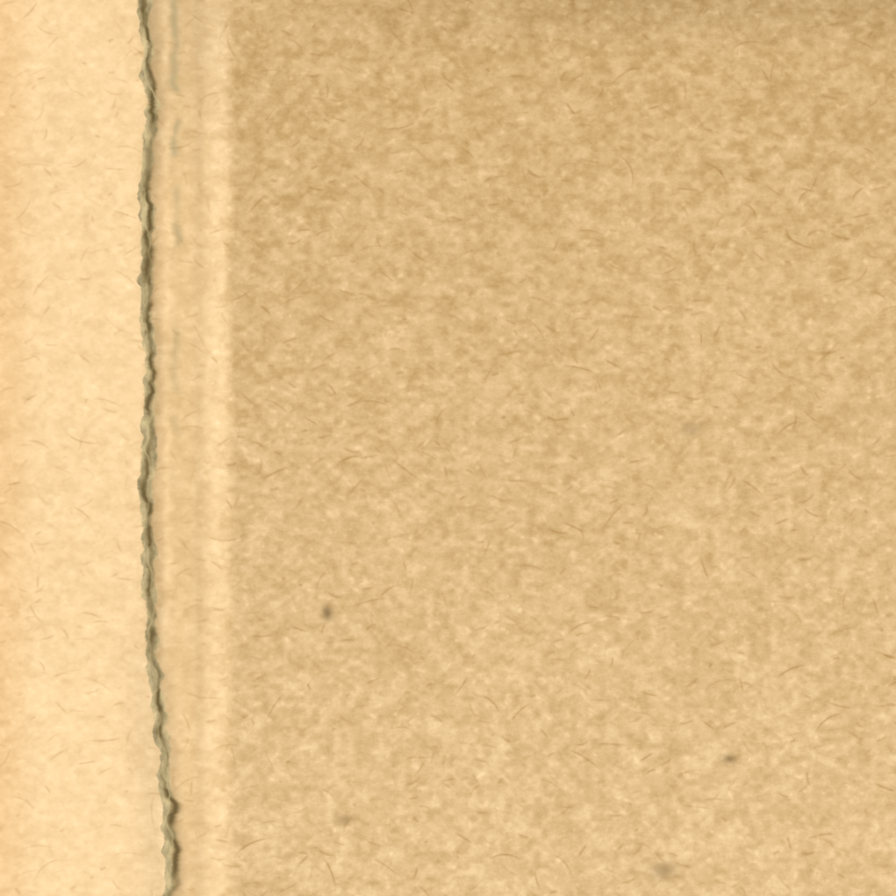
Give the GLSL for this texture, as a three.js fragment shader.

```glsl
// Tan fibrous cardboard with a torn vertical seam and a pale creased ridge on the left.
varying vec2 vUv;

const vec3 STRIP_COLOR = vec3(0.990, 0.850, 0.640);
const vec3 STRIP_EDGE = vec3(0.960, 0.800, 0.580);
const vec3 FOLD_COLOR = vec3(0.935, 0.790, 0.575);
const vec3 RIDGE_COLOR = vec3(0.990, 0.850, 0.640);
const vec3 BOARD_TOP = vec3(0.835, 0.693, 0.480);
const vec3 BOARD_BOTTOM = vec3(0.905, 0.768, 0.560);
const vec3 FIBRE_COLOR = vec3(0.660, 0.490, 0.270);
const vec3 TEAR_DARK = vec3(0.430, 0.360, 0.220);
const vec3 TEAR_PALE = vec3(0.820, 0.745, 0.550);
const vec3 SPECK_COLOR = vec3(0.500, 0.410, 0.270);
const float BOARD_START = 0.257;
const float RIDGE_X = 0.242;
const float CREASE_X = 0.196;

float hash(vec2 p) {
  vec3 q = fract(vec3(p.xyx) * 0.1031);
  q += dot(q, q.yzx + 33.33);
  return fract((q.x + q.y) * q.z);
}

float noise(vec2 p) {
  vec2 i = floor(p), f = fract(p);
  f = f * f * (3.0 - 2.0 * f);
  return mix(mix(hash(i), hash(i + vec2(1.0, 0.0)), f.x),
             mix(hash(i + vec2(0.0, 1.0)), hash(i + 1.0), f.x), f.y);
}

// Layered noise centred on zero
float fbm(vec2 p) {
  float sum = 0.0, amp = 0.53;
  for (int i = 0; i < 4; i++) {
    sum += amp * (noise(p) - 0.5);
    p = mat2(1.6, 1.2, -1.2, 1.6) * p + 7.3;
    amp *= 0.5;
  }
  return sum;
}

float band(float x, float center, float halfWidth) {
  float d = (x - center) / halfWidth;
  return exp(-d * d);
}

// Short curved hairs, one per grid cell, lying mostly sideways
float fibres(vec2 uv, float cells, float width, float seed) {
  vec2 p = uv * cells;
  float cover = 0.0;
  for (int k = 0; k < 9; k++) {
    vec2 id = floor(p) + vec2(mod(float(k), 3.0), floor(float(k) / 3.0)) - 1.0;
    vec2 key = id + seed;
    float angle = (hash(key + 31.0) + hash(key + 37.0) - 1.0) * 1.6;
    float c = cos(angle), s = sin(angle);
    vec2 q = mat2(c, -s, s, c) * (p - id - vec2(hash(key), hash(key + 17.0)));
    float halfLength = mix(0.15, 0.65, hash(key + 53.0));
    float bend = (hash(key + 71.0) - 0.5) * 1.3;
    float hair = band((q.y - bend * q.x * q.x) / cells, 0.0, width);
    hair *= 1.0 - smoothstep(halfLength * 0.3, halfLength, abs(q.x));
    cover = max(cover, hair * pow(hash(key + 89.0), 2.0));
  }
  return cover;
}

float speck(vec2 uv, vec2 center, vec2 radius) {
  vec2 d = (uv - center) / radius;
  return exp(-dot(d, d));
}

float tearPath(float y) {
  float sway = 0.003 * cos(6.2832 * (0.86 - y) / 0.28);
  float shift = 0.021 * smoothstep(0.30, 0.12, y);
  return 0.166 + sway + shift + 0.008 * fbm(vec2(3.0, y * 38.0));
}

void main() {
  vec2 uv = vUv;
  float x = uv.x, y = uv.y;
  float side = x - tearPath(y);

  // Broad areas: left strip, fold, ridge and main board
  vec3 board = mix(BOARD_BOTTOM, BOARD_TOP, y);
  board *= 1.0 - 0.06 * smoothstep(0.93, 1.0, y) * smoothstep(0.2, 0.8, x);
  vec3 strip = mix(STRIP_EDGE, STRIP_COLOR, smoothstep(0.0, 0.05, x));
  strip *= 1.0 - 0.05 * band(side, -0.018, 0.02) * smoothstep(0.5, 0.1, y);
  float wobble = 0.004 * (noise(vec2(9.0, y * 18.0)) - 0.5);
  vec3 fold = mix(FOLD_COLOR, RIDGE_COLOR, 0.85 * band(x, RIDGE_X + wobble, 0.014));
  fold *= 1.0 - 0.03 * band(x, 0.222, 0.006) - 0.05 * smoothstep(0.75, 1.0, y);
  vec3 color = mix(fold, board, smoothstep(-0.007, 0.008, x - BOARD_START - wobble));
  color = mix(strip, color, smoothstep(-0.002, 0.002, side));

  // Mottled pulp, fine grain, soft brown hairs and faint pale flecks
  float onBoard = mix(0.6, 1.0, smoothstep(0.22, 0.27, x));
  float pulp = fbm(uv * vec2(52.0, 66.0));
  float grain = fbm(uv * vec2(125.0, 150.0) + 40.0);
  color += onBoard * (pulp * vec3(0.10, 0.11, 0.12) + grain * vec3(0.16, 0.17, 0.18));
  color += 0.025 * fbm(uv * 7.0 + 11.0);
  float hairs = 0.36 * fibres(uv, 27.0, 0.0014, 5.0) + 0.34 * fibres(uv + 0.37, 46.0, 0.0016, 140.0);
  color = mix(color, FIBRE_COLOR, onBoard * hairs);
  color += 0.055 * onBoard * fibres(uv + 0.61, 75.0, 0.0022, 260.0);

  // Broken grey crease and pale scuffs beside the seam
  float creaseX = CREASE_X + 0.014 * fbm(vec2(21.0, y * 45.0));
  float creaseFade = smoothstep(0.35, 0.75, noise(vec2(x * 60.0, y * 42.0))) * smoothstep(0.3, 0.9, y);
  color = mix(color, TEAR_PALE * 0.85, 0.6 * creaseFade * band(x, creaseX, 0.005));
  color += 0.07 * band(x, creaseX - 0.010, 0.005) * noise(vec2(x * 90.0, y * 50.0));

  // Torn seam: ragged grey body, broken dark gap and loose pale strands
  float fray = fbm(uv * vec2(150.0, 85.0));
  float leftEdge = -0.007 + 0.010 * fbm(vec2(31.0, y * 80.0));
  float rightEdge = 0.006 + 0.014 * fbm(vec2(47.0, y * 60.0));
  float body = smoothstep(-0.0015, 0.0015, side - leftEdge) * smoothstep(0.002, -0.002, side - rightEdge);
  color *= 1.0 - 0.10 * band(side, 0.006, 0.010);
  color = mix(color, TEAR_PALE * (0.88 + 0.6 * fray), 0.85 * body);
  float gapX = 0.001 + 0.003 * smoothstep(0.3, 0.1, y) + 0.012 * fbm(vec2(13.0, y * 60.0));
  float gapWidth = mix(0.0014, 0.0052, noise(vec2(2.0, y * 21.0)));
  float gapDepth = 0.45 + 0.5 * smoothstep(0.25, 0.6, noise(vec2(x * 70.0, y * 55.0)));
  color = mix(color, TEAR_DARK, gapDepth * band(side, gapX, gapWidth));
  float strandX = 0.016 * fbm(vec2(61.0, y * 34.0));
  color = mix(color, TEAR_PALE, 0.6 * band(side, strandX, 0.0016) * noise(vec2(5.0, y * 40.0)));

  // Isolated stains
  float stain = 0.8 * speck(uv, vec2(0.365, 0.316), vec2(0.006, 0.008));
  stain += 0.55 * speck(uv, vec2(0.814, 0.153), vec2(0.009, 0.005));
  stain += 0.45 * speck(uv, vec2(0.740, 0.028), vec2(0.013, 0.009));
  stain += 0.35 * speck(uv, vec2(0.384, 0.085), vec2(0.010, 0.006));
  stain += 0.30 * speck(uv, vec2(0.770, 0.522), vec2(0.013, 0.008));
  color = mix(color, SPECK_COLOR, stain * (0.9 + 0.5 * fray));
  gl_FragColor = vec4(clamp(color, 0.0, 1.0), 1.0);
}
```
